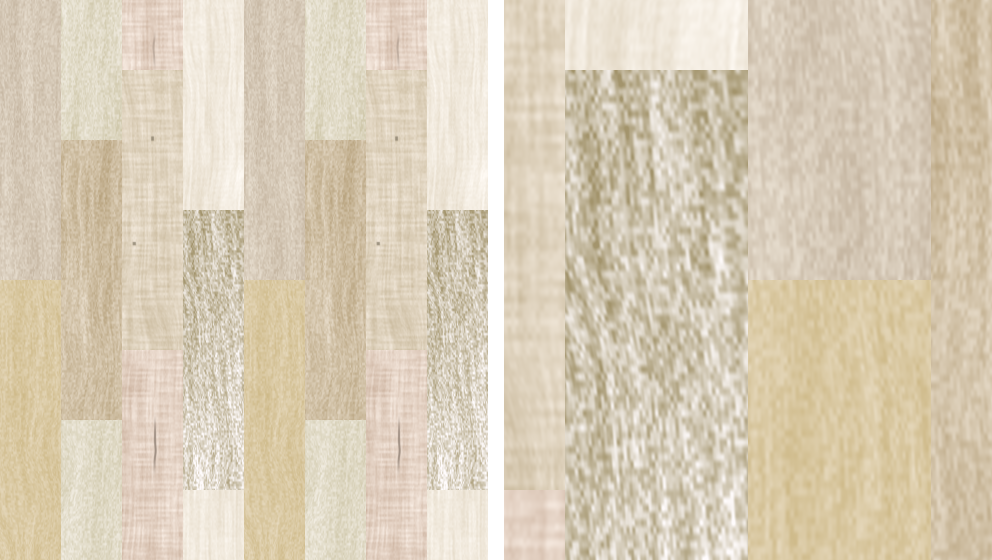
Left, the full canvas; right, a detail of the centre.
A WebGL 1 fragment shader for this texture:

```glsl
precision highp float;
// Pale wooden floor of staggered planks: four columns of two planks, laid twice across.

uniform vec2 u_resolution;

const float REPEATS = 2.0;
const float COLUMNS = 4.0;
const float PLANKS = 2.0;

float hash(vec2 p) {
  vec3 h = fract(vec3(p.xyx) * 0.1031);
  h += dot(h, h.yzx + 33.33);
  return fract((h.x + h.y) * h.z);
}

float noise(vec2 p) {
  vec2 cell = floor(p);
  vec2 f = fract(p);
  f = f * f * (3.0 - 2.0 * f);
  float low = mix(hash(cell), hash(cell + vec2(1.0, 0.0)), f.x);
  float high = mix(hash(cell + vec2(0.0, 1.0)), hash(cell + vec2(1.0, 1.0)), f.x);
  return mix(low, high, f.y);
}

// Noise centred on zero, with its own pattern for each seed
float grain(vec2 p, vec2 scale, float seed) {
  return noise(p * scale + seed * vec2(37.0, 61.0)) - 0.5;
}

// Height at which a column starts its first plank
float columnOffset(float column) {
  if (column < 0.5) return 0.0;
  if (column < 1.5) return 0.25;
  if (column < 2.5) return 0.375;
  return 0.125;
}

// Dark and pale tones of each plank; traits are slant, fleck, fibre and saw marks
void plankStyle(float id, out vec3 dark, out vec3 pale, out vec4 traits) {
  if (id < 0.5) {         // honey
    dark = vec3(0.81, 0.73, 0.54); pale = vec3(0.91, 0.86, 0.76);
    traits = vec4(0.18, 0.55, 0.35, 0.0);
  } else if (id < 1.5) {  // beige
    dark = vec3(0.78, 0.72, 0.64); pale = vec3(0.89, 0.85, 0.79);
    traits = vec4(0.03, 0.75, 0.35, 0.0);
  } else if (id < 2.5) {  // tan
    dark = vec3(0.73, 0.65, 0.51); pale = vec3(0.88, 0.83, 0.75);
    traits = vec4(0.06, 0.60, 0.45, 0.0);
  } else if (id < 3.5) {  // sage
    dark = vec3(0.82, 0.79, 0.68); pale = vec3(0.93, 0.91, 0.86);
    traits = vec4(-0.12, 0.75, 0.35, 0.0);
  } else if (id < 4.5) {  // oat
    dark = vec3(0.80, 0.74, 0.63); pale = vec3(0.93, 0.89, 0.83);
    traits = vec4(0.08, 0.30, 0.50, 0.45);
  } else if (id < 5.5) {  // blush
    dark = vec3(0.83, 0.74, 0.67); pale = vec3(0.96, 0.91, 0.87);
    traits = vec4(0.0, 0.25, 0.55, 0.50);
  } else if (id < 6.5) {  // ash
    dark = vec3(0.70, 0.65, 0.52); pale = vec3(0.95, 0.93, 0.91);
    traits = vec4(0.35, 0.95, 0.55, 0.0);
  } else {                // cream
    dark = vec3(0.90, 0.86, 0.79); pale = vec3(0.985, 0.965, 0.935);
    traits = vec4(0.0, 0.30, 0.60, 0.15);
  }
}

// Soft dark split along the grain; size is its half width and half length
float crack(vec2 p, vec2 centre, vec2 size) {
  vec2 d = p - centre;
  d.x += 0.04 * grain(p, vec2(1.0, 25.0), 9.0);
  d = abs(d) / size;
  return (1.0 - smoothstep(0.3, 1.0, d.x)) * (1.0 - smoothstep(0.3, 1.0, d.y));
}

vec3 plankColor(vec2 p, float id) {
  vec3 dark, pale;
  vec4 traits;
  plankStyle(id, dark, pale, traits);

  // Bend the grain lines along the plank
  vec2 g = p;
  g.x += traits.x * p.y + 0.18 * grain(p, vec2(1.5, 5.0), id);

  float figure = grain(g, vec2(4.0, 1.3), id + 1.0);
  float streak = grain(g, vec2(11.0, 2.5), id + 2.0);
  float fibre = grain(g, vec2(32.0, 9.0), id + 3.0);
  float fleck = grain(g, vec2(52.0, 115.0), id + 4.0);
  float saw = grain(p, vec2(3.0, 110.0), id + 5.0);
  float rings = abs(fract(figure * 6.0 + p.y) - 0.5) - 0.25;

  float tone = 0.5 + 0.35 * figure + 0.3 * streak + 0.15 * rings;
  tone += traits.y * fleck + traits.z * fibre + traits.w * saw;
  if (id > 5.5 && id < 6.5) tone += 0.4 * (0.55 - p.y);  // ash pales downwards
  vec3 color = mix(dark, pale, clamp(tone, -0.25, 1.2));

  // Knots in the oat plank, splits in the blush one
  float split = 0.0;
  if (id > 3.5 && id < 4.5) {
    split = crack(p, vec2(0.5, 0.755), vec2(0.035, 0.012));
    split += crack(p, vec2(0.2, 0.38), vec2(0.04, 0.009));
  } else if (id > 4.5 && id < 5.5) {
    split = crack(p, vec2(0.54, 0.66), vec2(0.025, 0.12));
    split += 0.5 * crack(p, vec2(0.53, 0.07), vec2(0.025, 0.08));
  }
  return mix(color, dark * 0.68, 0.8 * min(split, 1.0));
}

vec3 floorColor(vec2 uv) {
  float across = fract(uv.x * REPEATS) * COLUMNS;
  float column = floor(across);
  float along = fract(uv.y - columnOffset(column)) * PLANKS;
  return plankColor(vec2(fract(across), fract(along)), column * PLANKS + floor(along));
}

void main() {
  // Four samples smooth the joints and the grain
  vec3 sum = vec3(0.0);
  for (int i = 0; i < 4; i++) {
    vec2 shift = vec2(mod(float(i), 2.0), floor(float(i) * 0.5)) * 0.5 - 0.25;
    sum += floorColor((gl_FragCoord.xy + shift) / u_resolution);
  }
  gl_FragColor = vec4(sum * 0.25, 1.0);
}
```
